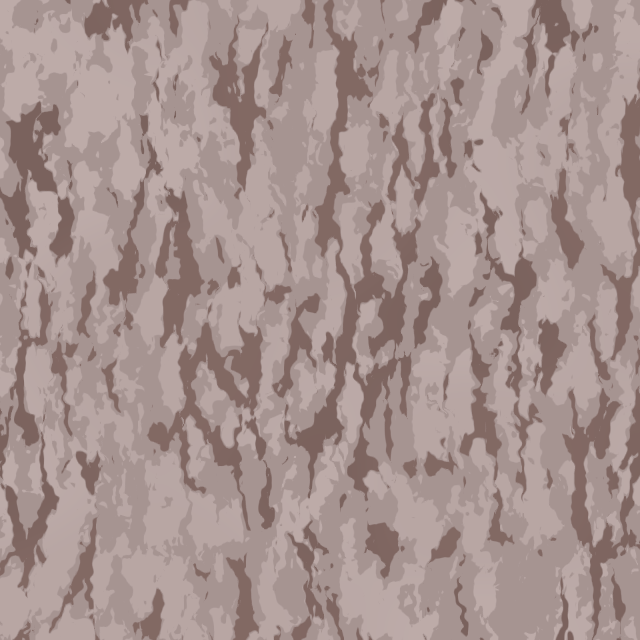
This texture is drawn by a Shadertoy shader. Its source:

```glsl
// Flat three-tone tree bark: ragged upright flakes split by dark cracks.

float hash(vec2 p) {
    vec3 q = fract(p.xyx * 0.1031);
    q += dot(q, q.yzx + 33.33);
    return fract((q.x + q.y) * q.z);
}

vec2 hash2(vec2 p) {
    return vec2(hash(p), hash(p + 71.7));
}

float noise(vec2 p) {
    vec2 cell = floor(p), f = fract(p);
    f = f * f * (3.0 - 2.0 * f);
    float bottom = mix(hash(cell), hash(cell + vec2(1, 0)), f.x);
    float top = mix(hash(cell + vec2(0, 1)), hash(cell + vec2(1, 1)), f.x);
    return mix(bottom, top, f.y);
}

// Centred noise; the finer octaves become less stretched.
float raggedNoise(vec2 p) {
    float sum = 0.0, weight = 0.5;
    for (int i = 0; i < 4; i++) {
        sum += weight * (noise(p) - 0.5);
        p = p * vec2(1.8, 2.3) + 17.3;
        weight *= 0.64;
    }
    return sum;
}

// Zero on the seams between plates, growing towards their middles.
float plateDepth(vec2 p) {
    vec2 cell = floor(p);
    float nearest = 9.0, second = 9.0;
    for (int y = -2; y <= 2; y++) {
        for (int x = -2; x <= 2; x++) {
            vec2 id = cell + vec2(x, y);
            float d = length(id + hash2(id) - p);
            second = min(second, max(nearest, d));
            nearest = min(nearest, d);
        }
    }
    return min(second - nearest, 0.5);
}

// Threshold with an edge of constant width in canvas units.
float cut(float level, float field) {
    float soft = max(fwidth(field) * iResolution.y * 0.0012, 0.001);
    return smoothstep(level - soft, level + soft, field);
}

void mainImage(out vec4 fragColor, in vec2 fragCoord) {
    vec2 uv = fragCoord / iResolution.y;

    // Leaning grain, wavy seams and chipped edges
    vec2 p = uv + 3.0;
    p.x += 0.03 * (noise(uv * vec2(6.0, 5.0) + 8.0) - 0.5);
    p += 0.012 * (vec2(noise(uv * vec2(34.0, 24.0)), noise(uv * vec2(38.0, 22.0) + 40.0)) - 0.5);
    p += 0.008 * (vec2(noise(uv * 85.0 + 9.0), noise(uv * 80.0 + 90.0)) - 0.5);

    // Relief of the plates, and of the pale flakes lying on them
    float relief = 0.8 * plateDepth(p * vec2(21.0, 7.0)) + 1.25 * raggedNoise(p * vec2(31.0, 8.5));
    relief += 0.05 * (0.5 - uv.x);
    float flakes = 0.4 * relief + 1.2 * raggedNoise(p * vec2(33.0, 12.0) + 50.0);
    flakes += 0.06 * (0.5 - uv.x);

    // Flat tones with a faint drift in shade
    float drift = smoothstep(0.5, 0.8, noise(uv * 4.0 + 30.0));
    vec3 crackColor = mix(vec3(0.51, 0.41, 0.39), vec3(0.48, 0.385, 0.365), drift);
    vec3 plateColor = vec3(0.65, 0.58, 0.57);
    vec3 flakeColor = mix(vec3(0.72, 0.65, 0.64), vec3(0.74, 0.67, 0.66), drift);

    float pale = cut(0.12, flakes) * cut(0.05, relief);
    vec3 color = mix(plateColor, flakeColor, pale);
    color = mix(crackColor, color, cut(0.005, relief));
    fragColor = vec4(color, 1.0);
}
```
